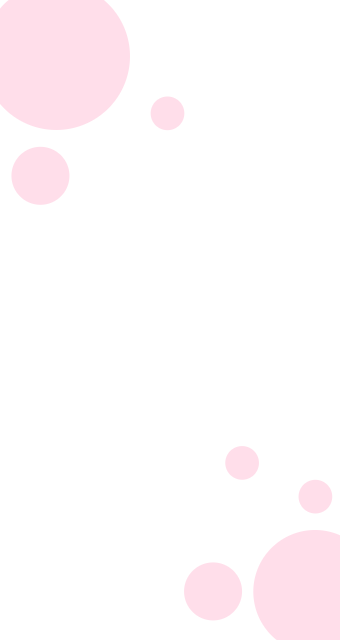
Give the GLSL for this background, as a WebGL 2 fragment shader.

```glsl
#version 300 es
precision highp float;

uniform vec2 u_resolution;
out vec4 fragColor;

// Centre and radius of each disc, in units of the canvas height
const vec3 DISCS[7] = vec3[7](
    vec3(0.0879, 0.9121, 0.1152),
    vec3(0.2617, 0.8229, 0.0263),
    vec3(0.0632, 0.7253, 0.0453),
    vec3(0.3783, 0.2767, 0.0263),
    vec3(0.4928, 0.2240, 0.0263),
    vec3(0.3329, 0.0759, 0.0453),
    vec3(0.4922, 0.0755, 0.0964)
);

float discDistance(vec2 point, vec3 disc) {
    return length(point - disc.xy) - disc.z;
}

void main() {
    vec2 point = gl_FragCoord.xy / u_resolution.y;
    float pixel = 1.0 / u_resolution.y;

    // Union of all discs
    float nearest = 1.0;
    for (int i = 0; i < DISCS.length(); i++) {
        nearest = min(nearest, discDistance(point, DISCS[i]));
    }

    // Flat pink on white with a one-pixel soft edge
    float coverage = clamp(0.5 - nearest / pixel, 0.0, 1.0);
    vec3 white = vec3(1.0);
    vec3 pink = vec3(1.0, 0.87, 0.917);
    fragColor = vec4(mix(white, pink, coverage), 1.0);
}
```
